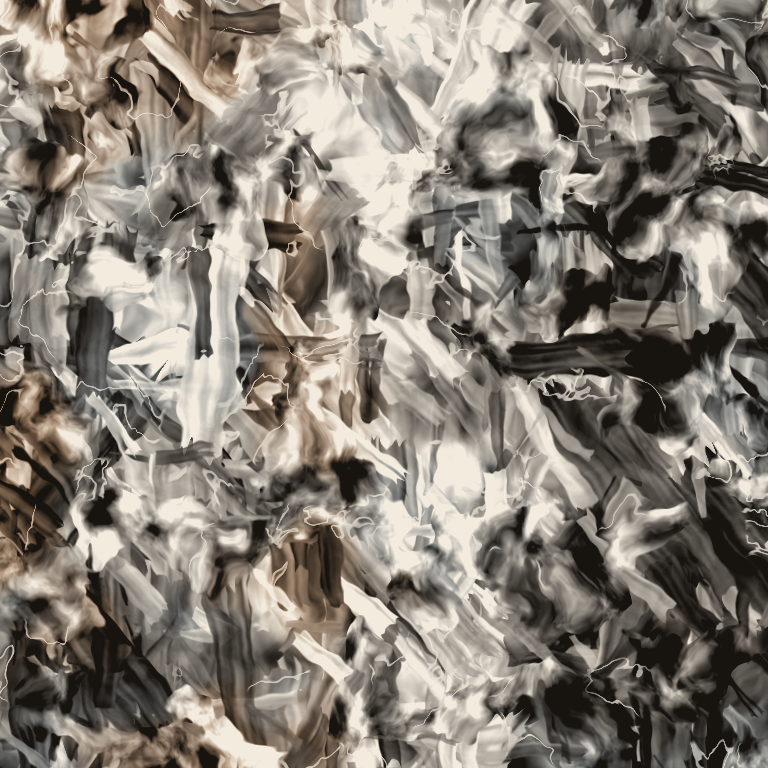
Write a WebGL 2 fragment shader that draws this texture.

```glsl
#version 300 es
precision highp float;

uniform vec2 u_resolution;
out vec4 fragColor;

float hash(vec2 p) {
    vec3 q = fract(p.xyx * vec3(0.1031, 0.1030, 0.0973));
    q += dot(q, q.yzx + 33.33);
    return fract((q.x + q.y) * q.z);
}

float noise(vec2 p) {
    vec2 i = floor(p), f = fract(p);
    f = f * f * (3.0 - 2.0 * f);
    return mix(mix(hash(i), hash(i + vec2(1, 0)), f.x),
               mix(hash(i + vec2(0, 1)), hash(i + vec2(1, 1)), f.x), f.y);
}

float fbm(vec2 p) {
    float sum = 0.0, amp = 0.53;
    for (int i = 0; i < 4; i++) {
        sum += amp * noise(p);
        p = mat2(1.6, 1.2, -1.2, 1.6) * p + 17.3;
        amp *= 0.5;
    }
    return sum;
}

// Broad light and shade: calm on the left, dark on the right
float shade(vec2 p) {
    float dark = smoothstep(0.5, 0.95, p.x + 0.25 * (noise(p * 4.0) - 0.5));
    float column = exp(-pow((p.x - 0.48) * 7.0, 2.0));
    return 0.17 * column - 0.2 * dark + 0.4 * (noise(p * 5.0 + 8.0) - 0.5);
}

// Mostly upright and falling diagonal knife pulls, a few flat or rising
float strokeAngle(float pick) {
    if (pick < 0.42) return 1.57;
    if (pick < 0.78) return -0.8;
    return pick < 0.9 ? 0.0 : 0.95;
}

// Lays one sheet of scattered knife strokes over the tone
float layStrokes(float tone, vec2 p, float scale, float layer, float aa) {
    vec2 home = floor(p * scale);
    for (int k = 0; k < 9; k++) {
        vec2 cell = home + vec2(k % 3 - 1, k / 3 - 1);
        vec2 seed = cell + layer * 37.0 + 100.0;
        if (hash(seed + 0.5) > 0.6) continue;

        vec2 centre = (cell + 0.2 + 0.6 * vec2(hash(seed + 3.1), hash(seed + 7.7))) / scale;
        float angle = strokeAngle(hash(seed + 11.3)) + 0.3 * (hash(seed + 13.9) - 0.5);
        vec2 dir = vec2(cos(angle), sin(angle));
        vec2 d = p - centre;
        vec2 local = vec2(dot(d, dir), dot(d, vec2(-dir.y, dir.x)));
        vec2 size = vec2(mix(0.4, 1.0, hash(seed + 17.2)),
                         mix(0.08, 0.3, hash(seed + 19.6))) / scale;
        if (abs(local.x) > size.x * 1.1 || abs(local.y) > size.y * 1.1) continue;

        // Ragged ends, tapered sides and streaks dragged along the pull
        float streak = 0.62 * noise(vec2(local.x * 7.0, local.y * 75.0) + seed * 5.0)
                     + 0.38 * noise(vec2(local.x * 16.0, local.y * 190.0) + seed * 9.0);
        float along = local.x / size.x;
        float width = size.y * (0.78 + 0.22 * along);
        float side = width - abs(local.y) - 0.006 * noise(local * 60.0 + seed);
        float end = size.x * (1.0 - 0.35 * streak) - abs(local.x);
        float cover = smoothstep(-aa, aa, min(side, end));
        cover *= smoothstep(0.16, 0.4, streak + 0.3 * (0.6 - along));

        float paint = 0.54 + 1.05 * (hash(seed + 23.4) - 0.5) + shade(centre);
        paint = clamp(paint, 0.06, 0.95) + 0.75 * (streak - 0.5);
        float ridge = smoothstep(0.006, 0.001, abs(local.y - width * 0.85));
        paint += ridge * 0.5 * (hash(seed + 29.8) - 0.45);
        tone = mix(tone, paint, cover * mix(0.65, 1.0, hash(seed + 31.5)));
    }
    return tone;
}

void main() {
    vec2 p = gl_FragCoord.xy / min(u_resolution.x, u_resolution.y);
    float aa = 1.3 / min(u_resolution.x, u_resolution.y);
    vec2 warp = vec2(fbm(p * 10.0), fbm(p * 10.0 + 40.0)) - 0.5;
    vec2 curled = p + 0.09 * warp;

    // Smeared ground
    float tone = 0.5 + shade(p) + 1.5 * (fbm(curled * vec2(22.0, 13.0)) - 0.5);

    // Strokes, large and small sheets interleaved
    for (int i = 0; i < 9; i++) {
        float layer = float(i);
        float scale = 3.0 + 1.5 * mod(layer * 4.0, 9.0);
        tone = layStrokes(tone, p + 0.03 * warp, scale, layer, aa);
    }

    // Torn patches that break the strokes open
    float torn = fbm(curled * 13.0 + 60.0);
    float scraps = 0.5 + shade(p) + 2.6 * (fbm(curled * vec2(34.0, 26.0) + 25.0) - 0.5);
    tone = mix(tone, scraps, 0.85 * smoothstep(0.53, 0.57, torn));

    // Thin curled flecks of raised paint
    float crest = abs(fbm(curled * 17.0 + 90.0) - 0.5);
    float fleck = smoothstep(0.022, 0.006, crest) * smoothstep(0.52, 0.62, noise(p * 16.0 + 5.0));
    tone = mix(tone, 0.9, 0.75 * fleck);

    // Fine grain and contrast
    tone += 0.28 * (fbm(curled * 48.0) - 0.5);
    tone = clamp(0.5 + 1.12 * (tone - 0.5), 0.0, 1.0);

    // Warm greys with rusty stains and cool smears
    vec3 color = mix(vec3(0.09, 0.075, 0.06), vec3(0.95, 0.92, 0.87), tone);
    float mid = 4.0 * tone * (1.0 - tone);
    float left = 1.0 - 0.75 * smoothstep(0.3, 0.65, p.x);
    float rust = smoothstep(0.52, 0.72, fbm(curled * 5.0 + 12.0)) * left;
    color += rust * mid * vec3(0.07, -0.01, -0.07);
    float cool = smoothstep(0.5, 0.7, fbm(curled * 6.0 + 70.0));
    color += cool * mid * vec3(-0.025, 0.0, 0.02);
    fragColor = vec4(clamp(color, 0.0, 1.0), 1.0);
}
```
